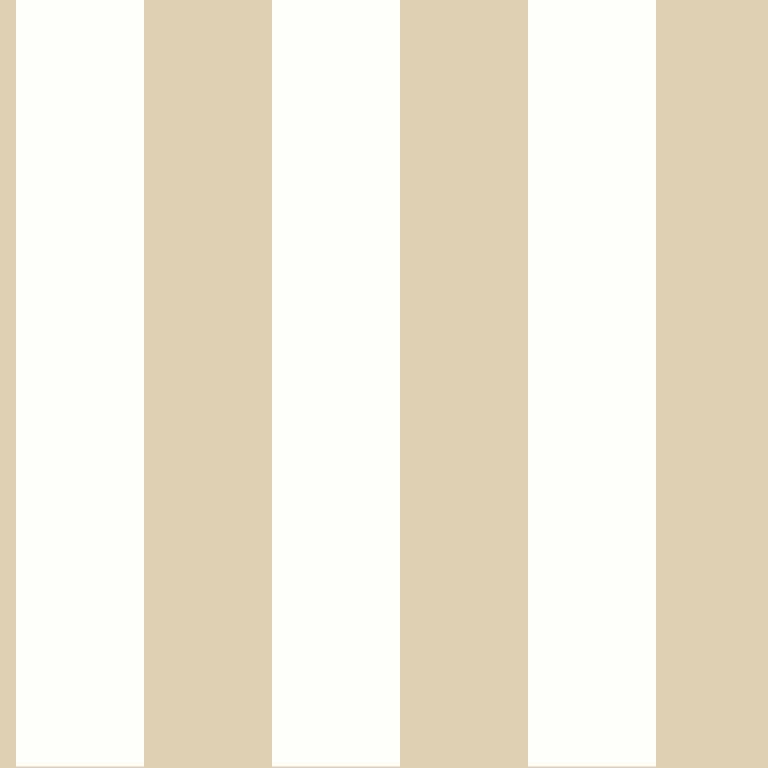
Give the GLSL for this pattern, as a WebGL 1 fragment shader.

```glsl
precision highp float;

uniform vec2 u_resolution;

const vec3 IVORY = vec3(1.0, 1.0, 0.975);
const vec3 SAND = vec3(0.873, 0.81, 0.708);
const float STRIPE_COUNT = 3.0;     // repeats across the canvas
const float STRIPE_START = 0.0208;  // left edge of the first ivory stripe
const float STRIPE_SHARE = 0.5;     // ivory part of each repeat
const float HEM_HEIGHT = 0.002;     // sand line along the bottom edge
const float EDGE_SOFTNESS = 0.0013; // width of the blended edge

// Signed distance to the nearest ivory stripe, negative inside
float stripeDistance(float x) {
    float period = 1.0 / STRIPE_COUNT;
    float halfWidth = 0.5 * STRIPE_SHARE * period;
    float fromCentre = x - STRIPE_START - halfWidth;
    float local = (fract(fromCentre / period + 0.5) - 0.5) * period;
    return abs(local) - halfWidth;
}

// Coverage of a shape, never sharper than one pixel
float coverage(float dist, float pixel) {
    float width = max(EDGE_SOFTNESS, pixel);
    return 1.0 - smoothstep(-0.5 * width, 0.5 * width, dist);
}

void main() {
    vec2 uv = gl_FragCoord.xy / u_resolution;
    vec2 pixel = 1.0 / u_resolution;

    // Ivory stripes stop just above the bottom hem
    float stripe = coverage(stripeDistance(uv.x), pixel.x);
    float aboveHem = coverage(HEM_HEIGHT - uv.y, pixel.y);

    gl_FragColor = vec4(mix(SAND, IVORY, stripe * aboveHem), 1.0);
}
```
